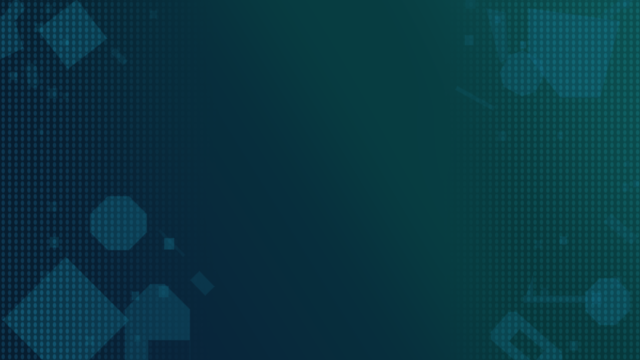
Write a Shadertoy shader that draws this background.

```glsl
const vec3 NAVY = vec3(0.034, 0.142, 0.230);
const vec3 DEEP_TEAL = vec3(0.028, 0.182, 0.238);
const vec3 TEAL = vec3(0.028, 0.238, 0.255);
const vec3 SEA_GREEN = vec3(0.050, 0.345, 0.350);
const vec3 PANEL_BLUE = vec3(0.070, 0.410, 0.510);
const vec3 DOT_BLUE = vec3(0.035, 0.130, 0.150);
const vec2 GRADIENT_AXIS = vec2(0.85, 0.53);
const vec2 DOT_SHAPE = vec2(1.25, 0.85);
const float DOT_PITCH = 0.0178;
const float DOT_GAIN = 0.58;
const float GAP_SHADE = 0.20;
const float EDGE_BLUR = 0.0030;
const float PANEL_ALPHA = 0.42;
const float STREAK_ALPHA = 0.22;
const int CHIPS = 32;

vec2 hash2(float n) {
    vec3 h = fract(vec3(n) * vec3(0.1031, 0.1030, 0.0973));
    h += dot(h, h.yzx + 33.33);
    return fract((h.xx + h.yz) * h.zy);
}

// Box with cut corners, turned by an angle
float cutBox(vec2 p, vec2 halfSize, float cut, float angle) {
    float c = cos(angle), s = sin(angle);
    vec2 q = abs(mat2(c, -s, s, c) * p) - halfSize;
    return max(max(q.x, q.y), (q.x + q.y + cut) * 0.7071);
}

// Signed distance to a line, negative on its left
float side(vec2 p, vec2 a, vec2 b) {
    vec2 d = normalize(b - a);
    return dot(p - a, vec2(d.y, -d.x));
}

// Convex quad, corners counterclockwise
float quad(vec2 p, vec2 a, vec2 b, vec2 c, vec2 d) {
    return max(max(side(p, a, b), side(p, b, c)), max(side(p, c, d), side(p, d, a)));
}

void paint(inout vec3 col, float dist, float alpha) {
    col = mix(col, PANEL_BLUE, alpha * (1.0 - smoothstep(-EDGE_BLUR, EDGE_BLUR, dist)));
}

vec3 backdrop(vec2 p) {
    float g = dot(p, GRADIENT_AXIS);
    vec3 col = mix(NAVY, DEEP_TEAL, smoothstep(0.35, 1.0, g));
    col = mix(col, TEAL, smoothstep(0.88, 1.28, g));
    col = mix(col, SEA_GREEN, smoothstep(1.38, 2.05, g));
    vec2 toGlow = p - vec2(1.80, 0.65);
    return mix(col, SEA_GREEN, 0.35 * exp(-7.0 * dot(toGlow, toGlow)));
}

void leftPanels(inout vec3 col, vec2 p) {
    paint(col, cutBox(p - vec2(0.201, 0.905), vec2(0.069), 0.0, 0.66), PANEL_ALPHA);
    float corner = min(
        quad(p, vec2(-0.01, 0.83), vec2(0.065, 0.866), vec2(0.042, 0.94), vec2(-0.01, 0.96)),
        quad(p, vec2(-0.01, 0.93), vec2(0.042, 0.942), vec2(0.07, 0.977), vec2(0.045, 1.01)));
    paint(col, corner, PANEL_ALPHA * 0.8);
    paint(col, cutBox(p - vec2(0.183, 0.111), vec2(0.1244), 0.0, 0.785), PANEL_ALPHA);
    paint(col, cutBox(p - vec2(0.329, 0.380), vec2(0.079, 0.075), 0.05, 0.0), PANEL_ALPHA);
    float house = cutBox(p - vec2(0.4375, 0.0), vec2(0.09, 0.211), 0.07, 0.0);
    float notch = cutBox(p - vec2(0.47, 0.0), vec2(0.058, 0.055), 0.0, 0.0);
    paint(col, max(house, -notch), PANEL_ALPHA * 0.75);
    paint(col, cutBox(p - vec2(0.09, 0.79), vec2(0.016, 0.034), 0.01, 0.2), STREAK_ALPHA);
    paint(col, cutBox(p - vec2(0.562, 0.213), vec2(0.03, 0.018), 0.0, -0.8), STREAK_ALPHA);
    paint(col, cutBox(p - vec2(0.331, 0.843), vec2(0.025, 0.009), 0.0, -0.8), STREAK_ALPHA);
    paint(col, cutBox(p - vec2(0.477, 0.325), vec2(0.05, 0.004), 0.0, -0.8), STREAK_ALPHA * 0.5);
}

void rightPanels(inout vec3 col, vec2 p) {
    float slab = quad(p, vec2(1.468, 0.729), vec2(1.667, 0.729), vec2(1.722, 0.942), vec2(1.468, 0.977));
    slab = max(slab, side(p, vec2(1.468, 0.843), vec2(1.556, 0.729)));
    paint(col, slab, PANEL_ALPHA);
    paint(col, cutBox(p - vec2(1.451, 0.796), vec2(0.060), 0.04, 0.3), PANEL_ALPHA * 0.8);
    paint(col, quad(p, vec2(1.35, 0.977), vec2(1.389, 0.826), vec2(1.412, 0.838), vec2(1.405, 0.965)), PANEL_ALPHA * 0.6);
    paint(col, cutBox(p - vec2(1.688, 0.162), vec2(0.062, 0.065), 0.04, 0.0), PANEL_ALPHA);
    // Open frames
    vec2 f = p - vec2(1.463, 0.039);
    float ring = max(cutBox(f, vec2(0.10, 0.052), 0.015, -0.72), -cutBox(f, vec2(0.045, 0.022), 0.0, -0.72));
    paint(col, ring, PANEL_ALPHA * 0.85);
    float bracket = min(cutBox(p - vec2(1.543, 0.169), vec2(0.089, 0.01), 0.0, 0.0),
        quad(p, vec2(1.454, 0.16), vec2(1.474, 0.16), vec2(1.481, 0.178), vec2(1.481, 0.236)));
    paint(col, bracket, PANEL_ALPHA * 0.7);
    // Streaks
    paint(col, cutBox(p - vec2(1.32, 0.727), vec2(0.06, 0.006), 0.0, -0.5), STREAK_ALPHA * 0.8);
    paint(col, cutBox(p - vec2(1.725, 0.363), vec2(0.05, 0.015), 0.0, -0.7), STREAK_ALPHA);
    paint(col, cutBox(p - vec2(1.715, 0.98), vec2(0.05, 0.012), 0.0, 0.65), STREAK_ALPHA);
}

// Small squares scattered near both sides
void chips(inout vec3 col, vec2 p) {
    for (int i = 0; i < CHIPS; i++) {
        vec2 spot = hash2(float(i) + 11.0);
        vec2 look = hash2(float(i) + 71.0);
        float x = i % 2 == 0 ? 0.56 * spot.x : 1.27 + 0.50 * spot.x;
        float y = spot.y < 0.55 ? spot.y : mix(0.62, 1.0, (spot.y - 0.55) / 0.45);
        vec2 size = mix(0.007, 0.014, look.x) * vec2(1.0, 1.15);
        paint(col, cutBox(p - vec2(x, y), size, size.x * 0.1, 0.0), mix(0.12, 0.45, look.y));
    }
}

void mainImage(out vec4 fragColor, in vec2 fragCoord) {
    vec2 p = fragCoord / iResolution.y;
    vec3 col = backdrop(p);
    leftPanels(col, p);
    rightPanels(col, p);
    chips(col, p);
    // Halftone grid fading toward the centre
    vec2 cell = (fract(p / DOT_PITCH) - 0.5) * DOT_SHAPE;
    float dotMask = 1.0 - smoothstep(0.16, 0.50, length(cell));
    float fade = 1.0 - smoothstep(0.05, 0.62, p.x) + 0.55 * smoothstep(1.22, 1.48, p.x);
    col *= 1.0 - GAP_SHADE * fade * (1.0 - dotMask);
    col += DOT_BLUE * dotMask * fade * DOT_GAIN;
    fragColor = vec4(col, 1.0);
}
```
